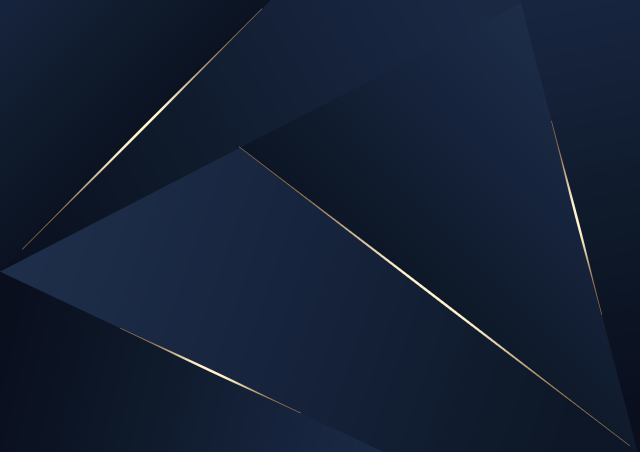
This background is drawn by a Shadertoy shader. Its source:

```glsl
#define INK    vec3(0.036, 0.054, 0.115)
#define DEEP   vec3(0.056, 0.100, 0.162)
#define NAVY   vec3(0.088, 0.140, 0.240)
#define STEEL  vec3(0.118, 0.180, 0.288)
#define BRONZE vec3(0.580, 0.450, 0.310)
#define CREAM  vec3(1.000, 0.950, 0.800)
#define ASPECT 1.412
#define LINE_HALF_WIDTH 0.0028

// Corners of the folded planes, in units of canvas height
const vec2 LEFT_TIP   = vec2(0.000, 0.399);
const vec2 TOP_EXIT   = vec2(0.597, 1.000);
const vec2 RIDGE      = vec2(0.528, 0.675);
const vec2 SUMMIT     = vec2(1.149, 0.994);
const vec2 RIGHT_FOOT = vec2(1.406, 0.001);
const vec2 BASE_EXIT  = vec2(0.846, 0.000);

// Four-stop blue ramp
vec3 blueRamp(float t) {
    float s = clamp(t, 0.0, 1.0) * 3.0;
    vec3 c = mix(INK, DEEP, clamp(s, 0.0, 1.0));
    c = mix(c, NAVY, clamp(s - 1.0, 0.0, 1.0));
    return mix(c, STEEL, clamp(s - 2.0, 0.0, 1.0));
}

// Linear gradient between two points, with a tone at each end
vec3 facet(vec2 p, vec2 a, vec2 b, float toneA, float toneB) {
    vec2 d = b - a;
    float t = clamp(dot(p - a, d) / dot(d, d), 0.0, 1.0);
    return blueRamp(mix(toneA, toneB, t));
}

// Smooth mask of the half plane to the left of a -> b
float leftOf(vec2 p, vec2 a, vec2 b, float px) {
    vec2 d = normalize(b - a);
    float dist = dot(p - a, vec2(-d.y, d.x));
    return smoothstep(-0.6 * px, 0.6 * px, dist);
}

// Tapered metallic stroke, brightest at its middle
vec3 goldLine(vec3 base, vec2 p, vec2 a, vec2 b, float px) {
    vec2 d = b - a;
    float t = clamp(dot(p - a, d) / dot(d, d), 0.0, 1.0);
    float middle = 1.0 - abs(2.0 * t - 1.0);
    float halfWidth = LINE_HALF_WIDTH * mix(0.25, 1.0, smoothstep(0.0, 1.0, middle));
    float dist = length(p - a - d * t);
    float cover = clamp((halfWidth - dist) / px + 0.5, 0.0, 1.0);
    vec3 metal = mix(BRONZE, CREAM, smoothstep(0.25, 0.9, middle));
    return mix(base, metal, cover);
}

void mainImage(out vec4 fragColor, in vec2 fragCoord) {
    vec2 p = fragCoord / iResolution.xy * vec2(ASPECT, 1.0);
    float px = 1.0 / iResolution.y;

    // Upper band and top left corner
    vec3 col = facet(p, LEFT_TIP, vec2(1.0, 1.0), 0.05, 0.80);
    vec3 corner = facet(p, vec2(0.2985, 0.70), vec2(0.0, 1.0), 0.14, 0.68);
    col = mix(col, corner, leftOf(p, LEFT_TIP, TOP_EXIT, px));

    // Large plane under the summit
    vec3 slope = facet(p, RIDGE, vec2(1.0, 1.14), 0.20, 0.95);
    col = mix(col, slope, leftOf(p, SUMMIT, LEFT_TIP, px));

    // Front plane, cut to the area under both ridge lines
    vec3 front = facet(p, vec2(0.1, 0.45), vec2(1.25, 0.05), 0.98, 0.27);
    float frontMask = leftOf(p, RIGHT_FOOT, RIDGE, px) * leftOf(p, SUMMIT, LEFT_TIP, px);
    col = mix(col, front, frontMask);

    // Lower left and right planes
    vec3 base = facet(p, vec2(0.0, 0.2), vec2(0.83, 0.0), 0.03, 0.85);
    col = mix(col, base, leftOf(p, BASE_EXIT, LEFT_TIP, px));
    vec3 side = facet(p, vec2(1.2, 1.0), vec2(1.39, 0.1), 0.72, 0.03);
    col = mix(col, side, leftOf(p, RIGHT_FOOT, SUMMIT, px) < 0.0 ? 0.0 : leftOf(p, SUMMIT, RIGHT_FOOT, px));

    // Gold strokes along parts of the folds
    col = goldLine(col, p, mix(LEFT_TIP, TOP_EXIT, 0.083), mix(LEFT_TIP, TOP_EXIT, 0.967), px);
    col = goldLine(col, p, RIDGE, mix(RIDGE, RIGHT_FOOT, 0.98), px);
    col = goldLine(col, p, mix(SUMMIT, RIGHT_FOOT, 0.264), mix(SUMMIT, RIGHT_FOOT, 0.694), px);
    col = goldLine(col, p, mix(LEFT_TIP, BASE_EXIT, 0.315), mix(LEFT_TIP, BASE_EXIT, 0.783), px);

    fragColor = vec4(col, 1.0);
}
```
